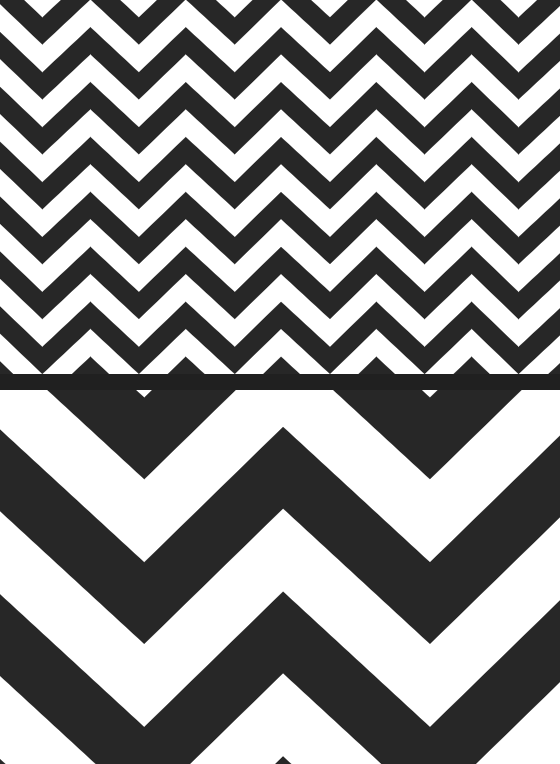
Top, the full canvas; bottom, a detail of the centre.
A WebGL 1 fragment shader for this pattern:

```glsl
precision highp float;
// Charcoal and white chevron stripes: sharp zigzag bands stacked down the canvas.

uniform vec2 u_resolution;

const vec2 REPEATS = vec2(5.876, 6.811);  // zigzags across, stripes down
const float FIRST_PEAK = -0.0513;         // first peak, in zigzags from the left
const float FIRST_STRIPE = 0.4935;        // first stripe edge, in stripes from the top
const float ZIGZAG_DEPTH = 0.822;         // peak to valley, in stripes
const float DARK_SHARE = 0.497;           // dark part of each stripe period
const vec3 CHARCOAL = vec3(0.153);
const vec3 WHITE = vec3(1.0);

// Where the valley sits between two peaks; it drifts slightly across the columns.
float valleyPosition(float column) {
  float offset = column - 2.4;
  return 0.515 - 0.0034 * offset * offset;
}

// Drop below the peak (0 at a peak, 1 at a valley) and its slope.
vec2 zigzag(float phase, float valley) {
  return phase < valley
    ? vec2(phase / valley, 1.0 / valley)
    : vec2((1.0 - phase) / (1.0 - valley), -1.0 / (1.0 - valley));
}

// Signed distance to a repeating band that starts at 0, in periods.
float bandDistance(float t, float width) {
  float centred = fract(t - 0.5 * width + 0.5) - 0.5;
  return abs(centred) - 0.5 * width;
}

// Antialiased coverage for a distance and the size of one pixel.
float coverage(float distance, float pixel) {
  return clamp(0.5 - distance / pixel, 0.0, 1.0);
}

void main() {
  vec2 uv = gl_FragCoord.xy / u_resolution;
  vec2 cell = vec2(uv.x, 1.0 - uv.y) * REPEATS - vec2(FIRST_PEAK, FIRST_STRIPE);

  // Bend the straight stripes into chevrons.
  vec2 fold = zigzag(fract(cell.x), valleyPosition(floor(cell.x)));
  float stripe = cell.y - ZIGZAG_DEPTH * fold.x;

  // Pixel size measured across the slanted edge.
  vec2 perPixel = REPEATS / u_resolution;
  float pixel = length(vec2(ZIGZAG_DEPTH * fold.y, 1.0) * perPixel);

  float dark = coverage(bandDistance(stripe, DARK_SHARE), pixel);
  gl_FragColor = vec4(mix(WHITE, CHARCOAL, dark), 1.0);
}
```
